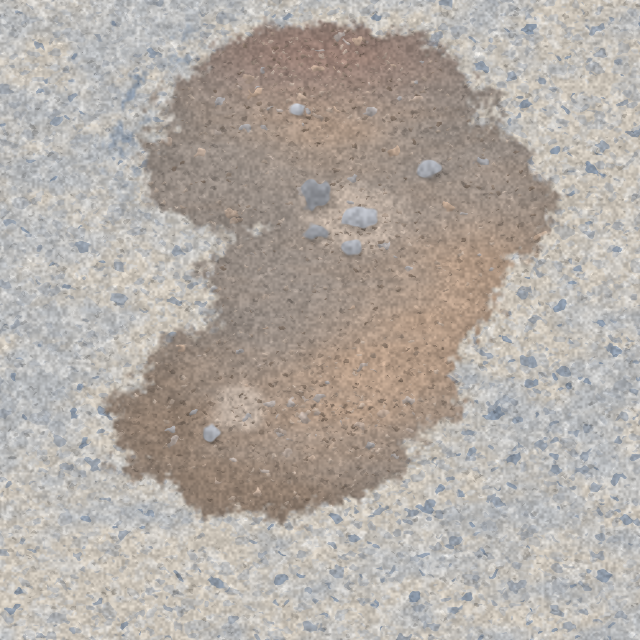
Give the GLSL for this texture, as a three.js fragment shader.

```glsl
// Weathered asphalt with a worn hollow full of damp soil, sand and loose stones.
// The hollow is a smooth union of ellipses with a noisy rim; chips and pebbles
// are jittered grid cells, and broad colour shifts are soft glows.
varying vec2 vUv;

const vec3 ROAD_GREY = vec3(.705, .715, .725);
const vec3 ROAD_SAND = vec3(.795, .765, .72);
const vec3 ROAD_PALE = vec3(.82, .815, .805);
const vec3 CHIP_GREY = vec3(.59, .615, .65);
const vec3 CHIP_BLUE = vec3(.46, .53, .62);
const vec3 SOIL_GREY = vec3(.60, .56, .53);
const vec3 SOIL_TAN = vec3(.72, .62, .54);
const vec3 SOIL_BROWN = vec3(.565, .485, .42);
const vec3 SOIL_RED = vec3(.59, .48, .44);
const vec3 SOIL_PALE = vec3(.75, .69, .64);
const vec3 STONE = vec3(.61, .62, .645);
const float RIM_BLEND = .025; // rounding between lobes
const float RIM_ROUGH = .05;  // raggedness of the rim
const float EDGE = .0011;     // edge softness

float hash(vec2 p) {
  vec3 q = fract(p.xyx * .1031);
  q += dot(q, q.yzx + 33.33);
  return fract((q.x + q.y) * q.z);
}
float noise(vec2 p) {
  vec2 i = floor(p), f = fract(p);
  f = f * f * (3. - 2. * f);
  return mix(mix(hash(i), hash(i + vec2(1, 0)), f.x),
             mix(hash(i + vec2(0, 1)), hash(i + vec2(1, 1)), f.x), f.y);
}
float fbm(vec2 p) {
  float sum = 0., amp = .5;
  for (int i = 0; i < 5; i++) {
    sum += amp * noise(p);
    p = mat2(1.6, 1.2, -1.2, 1.6) * p + 7.3;
    amp *= .5;
  }
  return sum;
}
// Centre x, y and radii of a soft spot
float glow(float x, float y, float rx, float ry) {
  vec2 q = (vUv - vec2(x, y)) / vec2(rx, ry);
  return exp(-dot(q, q));
}
// Joins an ellipse to distance d
float lobe(float d, float x, float y, float rx, float ry) {
  float e = (length((vUv - vec2(x, y)) / vec2(rx, ry)) - 1.) * min(rx, ry);
  float h = max(RIM_BLEND - abs(d - e), 0.);
  return min(d, e) - h * h * .25 / RIM_BLEND;
}
float hollow() {
  float d = lobe(1., .508, .824, .245, .137);
  d = lobe(d, .397, .746, .18, .108);
  d = lobe(d, .651, .688, .208, .137);
  d = lobe(d, .547, .544, .225, .143);
  d = lobe(d, .46, .388, .25, .122);
  d = lobe(d, .417, .31, .208, .117);
  return lobe(d, .247, .336, .088, .056);
}
// Angular chips: x coverage, y random tone, z height across chip
vec3 chips(float scale, float keep, float seed) {
  vec2 p = vUv * scale;
  p += .5 * (vec2(noise(p * 2.3 + seed), noise(p * 2.3 + seed + 19.)) - .5);
  vec3 best = vec3(0);
  for (int y = -1; y <= 1; y++) for (int x = -1; x <= 1; x++) {
    vec2 cell = floor(p) + vec2(x, y), id = cell + seed;
    if (hash(id + 3.7) > keep) continue;
    vec2 o = p - cell - vec2(hash(id), hash(id + 41.3));
    float a = 1.4 * (hash(id + 11.9) - .5), size = hash(id + 23.1);
    vec2 q = abs(mat2(cos(a), -sin(a), sin(a), cos(a)) * o / vec2(1.3, .75));
    float r = mix(.13, .46, size * size);
    float d = max(q.x, .5 * q.x + .87 * q.y) - r;
    float m = 1. - smoothstep(-EDGE * scale, EDGE * scale, d);
    if (m > best.x) best = vec3(m, hash(id + 57.7), clamp(o.y / r, -1., 1.));
  }
  return best;
}
vec3 stone(vec3 col, float x, float y, float rx, float ry, float tone) {
  vec2 p = vUv, q = (p - vec2(x, y)) / vec2(rx, ry);
  q += .9 * (vec2(noise(p * 70.), noise(p * 70. + 9.)) - .5);
  float soft = 2. * EDGE / min(rx, ry);
  col *= .8 + .2 * smoothstep(.7, 1.4, length(q + vec2(-.15, .35)));
  vec3 face = STONE * tone * (.9 + .1 * q.y + .2 * noise(p * 170.));
  return mix(face, col, smoothstep(1. - soft, 1. + soft, length(q)));
}
float grain(float scale) { return noise(vUv * scale) - .5; }
vec3 road(float d) {
  vec2 p = vUv;
  float sandy = .4 * (glow(.93, .74, .13, .16) + glow(.8, .54, .07, .06) + glow(.15, .1, .25, .1))
    + .25 * glow(.27, .56, .08, .1) + .2 * (1. - smoothstep(0., .06, d))
    - .3 * (glow(.76, .36, .07, .04) + glow(.22, .23, .07, .05)) - .12 * glow(.05, .55, .25, .35);
  vec3 col = mix(ROAD_GREY, ROAD_SAND, smoothstep(.25, .75, fbm(p * vec2(14, 26)) + sandy));
  col = mix(col, ROAD_PALE, .6 * smoothstep(.46, .66, fbm(p * 60. + 5.)));
  vec3 fine = chips(66., .75, 13.), broad = chips(36., .45, 71.);
  col = mix(col, mix(CHIP_GREY, ROAD_PALE, fine.y), .65 * fine.x);
  col = mix(col, mix(CHIP_GREY, ROAD_GREY, broad.y), .5 * broad.x);
  vec3 blue = chips(48., mix(.16, .3, smoothstep(0., .7, p.x - .3 * p.y)), 131.);
  col = mix(col, mix(CHIP_BLUE, CHIP_GREY, blue.y), .75 * blue.x);
  // broken lip at the upper left
  float t = (d - .026) / .009;
  float lip = exp(-t * t) * glow(.24, .84, .15, .14);
  return mix(col, CHIP_BLUE, .75 * lip * smoothstep(.3, .6, noise(p * 55.)));
}
vec3 soil(float d) {
  float drift = .5 * (fbm(vUv * vec2(9, 34)) - .48);
  float sand = glow(.75, .56, .14, .11) + glow(.62, .42, .16, .09)
    + .7 * glow(.5, .8, .12, .07) + .5 * glow(.47, .33, .18, .08);
  float damp = glow(.25, .34, .12, .1) + glow(.42, .22, .18, .06);
  float pale = glow(.55, .66, .09, .06) + glow(.37, .36, .05, .04);
  vec3 col = mix(SOIL_GREY, SOIL_TAN, clamp(sand + drift, 0., 1.));
  col = mix(col, SOIL_BROWN, .75 * clamp(damp + drift, 0., 1.));
  col = mix(col, SOIL_RED, .8 * glow(.5, .92, .2, .07));
  col = mix(col, SOIL_PALE, smoothstep(.25, .75, pale * (.5 + fbm(vUv * 30.))));
  col *= 1. - .08 * smoothstep(-.05, 0., d);
  // crumbs and pebbles gather in three drifts
  float loose = glow(.49, .87, .12, .07) + glow(.6, .63, .08, .04) + glow(.48, .35, .18, .08);
  vec3 crumb = chips(115., .14 + .45 * loose, 211.), pebble = chips(56., .05 + .2 * loose, 307.);
  col = mix(col, mix(SOIL_BROWN * .75, SOIL_PALE, crumb.y) * (1. + .2 * crumb.z), .7 * crumb.x);
  return mix(col, mix(STONE, SOIL_TAN, pebble.y) * (1. + .22 * pebble.z), .8 * pebble.x);
}
void main() {
  float d = hollow() + RIM_ROUGH * (fbm(vUv * 19.) - .48 + .4 * grain(75.) + .3 * grain(150.));
  vec3 col = mix(soil(d), road(d), smoothstep(-.011, .011, d));
  // shared specks and grit
  vec3 speck = chips(100., .4, 401.);
  col *= 1. + speck.x * (.28 * speck.y - .17) + .2 * grain(250.) + .14 * grain(130.);
  // larger stones
  col = stone(col, .495, .698, .022, .023, .93);
  col = stone(col, .672, .737, .018, .014, 1.05);
  col = stone(col, .56, .658, .026, .016, 1.1);
  col = stone(col, .491, .637, .02, .011, .95);
  col = stone(col, .55, .614, .019, .011, 1.05);
  col = stone(col, .332, .324, .013, .012, 1.05);
  col = stone(col, .466, .83, .015, .011, 1.15);
  gl_FragColor = vec4(col, 1);
}
```
